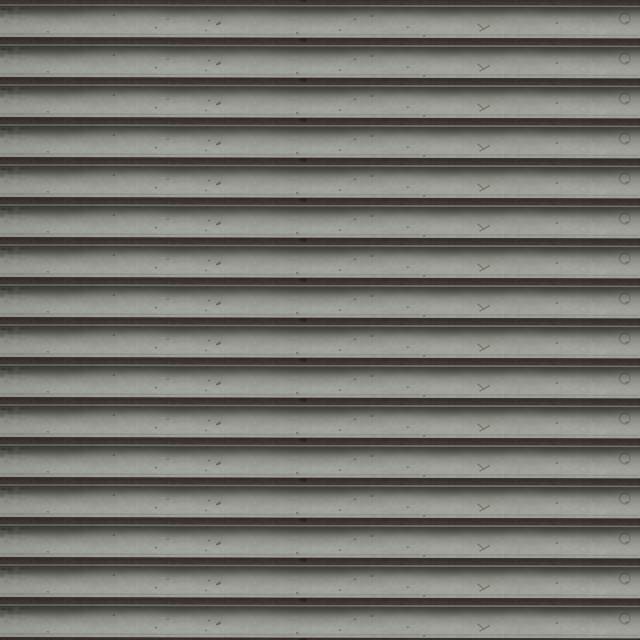
This texture is drawn by a WebGL 1 fragment shader. Its source:

```glsl
precision highp float;

uniform vec2 u_resolution;

const float SLATS = 16.0;
const vec3 SHADOW = vec3(0.22, 0.20, 0.19);
const vec3 LIP = vec3(0.44, 0.45, 0.42);
const vec3 PAINT = vec3(0.625, 0.635, 0.605);

vec2 hash2(vec2 p) {
  return fract(sin(vec2(dot(p, vec2(127.1, 311.7)), dot(p, vec2(269.5, 183.3)))) * 4375.85);
}

// Distance to the nearest scattered point, with a random value for that point
vec2 cellular(vec2 p) {
  vec2 cell = floor(p), nearest = vec2(9.0, 0.0);
  for (int j = -1; j <= 1; j++) {
    for (int i = -1; i <= 1; i++) {
      vec2 c = cell + vec2(float(i), float(j));
      vec2 h = hash2(c);
      float d = length(c + 0.15 + 0.7 * h - p);
      if (d < nearest.x) nearest = vec2(d, fract(h.x * 7.3 + h.y * 3.1));
    }
  }
  return nearest;
}

float segment(vec2 p, vec2 a, vec2 b) {
  vec2 ab = b - a;
  return length(p - a - ab * clamp(dot(p - a, ab) / dot(ab, ab), 0.0, 1.0));
}

float stroke(float d, float halfWidth, float aa) {
  return 1.0 - smoothstep(halfWidth - 0.5 * aa, halfWidth + 0.5 * aa, d);
}

void main() {
  vec2 uv = gl_FragCoord.xy / u_resolution;
  float aa = SLATS / u_resolution.y;
  // Downward position within a slat; the slats lean slightly across the sheet
  float t = fract((1.0 - uv.y) * SLATS + 0.06 - 0.035 * uv.x);
  vec2 p = vec2(uv.x * SLATS, t);

  float leftEdge = 1.0 - smoothstep(0.0, 0.22, uv.x);
  float waves = sin(p.x * 1.9 + 2.0 * sin(t * 5.0)) + 0.6 * sin(p.x * 4.7 + t * 8.0)
              + 0.4 * sin(p.x * 11.3 - t * 13.0);

  // Curved face: shaded at the top, bright toward the bottom
  float depth = t - 0.035 * leftEdge + 0.006 * waves;
  float light = 0.72 * smoothstep(0.2, 0.53, depth) + 0.28 * smoothstep(0.4, 0.78, depth);
  vec3 face = mix(vec3(0.26, 0.25, 0.235), PAINT, light);
  face *= 1.0 - 0.09 * smoothstep(0.86, 0.91, t);
  face += 0.05 * stroke(abs(t - 0.95), 0.018, aa);

  // Stains, rough left end and fine grain
  float stain = exp(-pow((uv.x - 0.47) * 22.0, 2.0)) * (0.6 + 0.2 * waves);
  face *= 1.0 - 0.07 * stain * (1.0 - smoothstep(0.45, 0.85, t));
  float rough = cellular(p * vec2(5.0, 9.0)).x - 0.45;
  face += rough * 0.14 * (1.0 - smoothstep(0.0, 0.06, uv.x)) * smoothstep(0.85, 0.4, t);
  vec2 grain = cellular(p * 15.0);
  face += (grain.y - 0.5) * 0.022 * light;

  // Sparse chips
  vec2 chip = cellular(p * vec2(2.2, 3.0) + 4.0);
  face *= 1.0 - 0.22 * step(0.8, chip.y) * stroke(chip.x, 0.07, 3.0 * aa);
  vec2 fleck = p - vec2(5.46, 0.64);
  face *= 1.0 - 0.32 * stroke(length(vec2(fleck.x + fleck.y, fleck.y * 1.2)), 0.05, aa);

  // Forked scratch and a small round dent near the right end
  float scratch = min(segment(p, vec2(11.95, 0.64), vec2(12.1, 0.77)),
                      segment(p, vec2(12.0, 0.81), vec2(12.23, 0.68)));
  face = mix(face, vec3(0.34, 0.33, 0.24), 0.55 * stroke(scratch, 0.016, aa));
  float dent = length(p - vec2(15.62, 0.49));
  face *= 1.0 - 0.16 * stroke(abs(dent - 0.13), 0.02, aa);

  // Recess between slats, crossed by a thin lit lip
  vec3 recess = mix(SHADOW - vec3(0.01, 0.025, 0.02), SHADOW + 0.025, smoothstep(0.0, 0.13, t));
  recess += (grain.y - 0.5) * 0.025;
  recess *= 1.0 - 0.3 * stroke(length((p - vec2(7.58, 0.04)) * vec2(0.4, 1.0)), 0.04, aa);
  vec3 color = mix(recess, face, smoothstep(0.2, 0.25, t));
  color = mix(color, LIP, (0.88 - 0.2 * leftEdge) * stroke(abs(t - 0.185), 0.022, aa));
  color = mix(color, SHADOW, smoothstep(0.995 - aa, 1.0, t));

  // Broad unevenness along the sheet
  color *= 1.0 - 0.05 * leftEdge + 0.008 * waves;
  gl_FragColor = vec4(color, 1.0);
}
```
